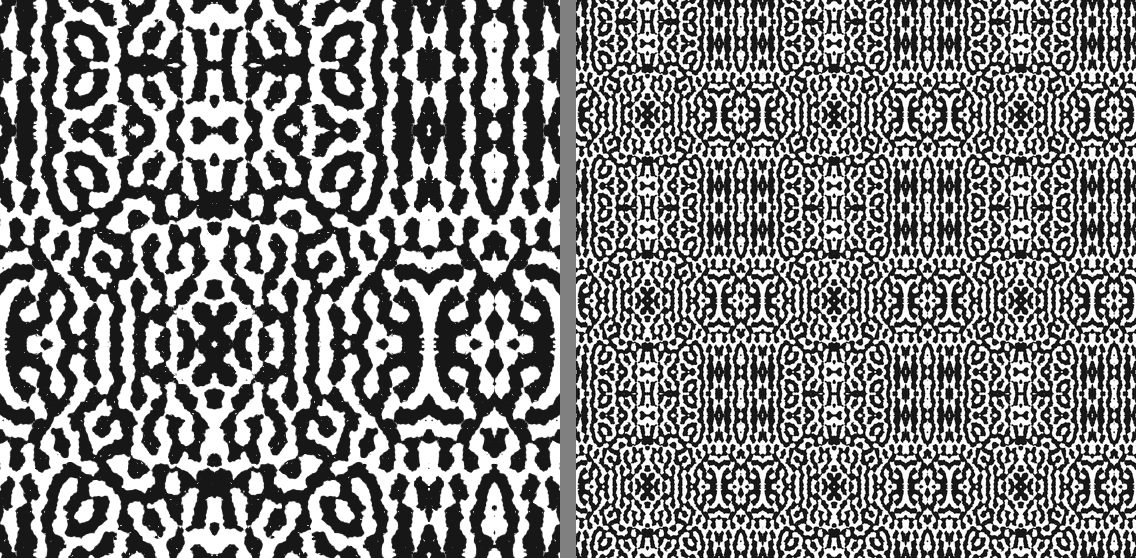
Left: one tile. Right: repeated 3 by 3.
Write a WebGL 2 fragment shader that draws this pattern.

```glsl
#version 300 es
precision highp float;

uniform vec2 u_resolution;
out vec4 outColor;

float hash(vec2 p) {
    vec3 q = fract(p.xyx * vec3(0.1031, 0.1030, 0.0973));
    q += dot(q, q.yzx + 33.33);
    return fract((q.x + q.y) * q.z);
}

float cornerSlope(vec2 corner, vec2 offset) {
    float angle = 6.2832 * hash(corner);
    return dot(vec2(cos(angle), sin(angle)), offset);
}

float gradientNoise(vec2 p) {
    vec2 i = floor(p), f = fract(p);
    vec2 s = f * f * f * (f * (f * 6.0 - 15.0) + 10.0);
    float low = mix(cornerSlope(i, f), cornerSlope(i + vec2(1, 0), f - vec2(1, 0)), s.x);
    float high = mix(cornerSlope(i + vec2(0, 1), f - vec2(0, 1)), cornerSlope(i + 1.0, f - 1.0), s.x);
    return mix(low, high, s.y);
}

vec2 noisePair(vec2 p) {
    return vec2(gradientNoise(p), gradientNoise(p + 71.3));
}

// Mirror axes at 0, 0.383, 0.766 and 0.883; both ends meet at zero
float mirrorFold(float t) {
    return t < 0.766 ? 0.383 - abs(t - 0.383) : 0.117 - abs(t - 0.883);
}

float bump(vec2 offset, vec2 size) {
    vec2 d = offset / size;
    return exp(-dot(d, d));
}

// Waves of nearly equal length, a little stronger across, form branching strokes
float labyrinth(vec2 p) {
    float sum = 0.0;
    for (int i = 0; i < 24; i++) {
        float n = float(i);
        float angle = 3.1416 * (n + 0.5) / 24.0;
        vec2 way = vec2(cos(angle), sin(angle));
        float wave = mix(138.0, 166.0, hash(vec2(n, 5.0)));
        float strength = mix(0.8, 1.2, way.x * way.x);
        sum += strength * cos(wave * dot(way * vec2(1.0, 0.86), p) + 6.2832 * hash(vec2(n, 19.0)));
    }
    return sum / 3.5;
}

// Motifs where the mirror axes cross, and a row of upright bars
float crossings(vec2 p) {
    vec2 right = p - vec2(0.383, 0.0);
    vec2 top = p - vec2(0.0, 0.383);
    vec2 far = p - 0.383;
    float diamond = 6.0 * bump(p, vec2(0.013)) - 3.0 * bump(p, vec2(0.027));
    float slit = 3.0 * bump(right, vec2(0.032, 0.03)) - 6.0 * bump(right, vec2(0.024, 0.01));
    float pair = 3.0 * bump(top, vec2(0.01, 0.06))
               - 4.0 * bump(top - vec2(0.02, 0.0), vec2(0.011, 0.028));
    float block = 6.5 * bump(far, vec2(0.008, 0.02)) - 4.5 * bump(far, vec2(0.024, 0.048));
    float bars = -1.2 * cos(6.2832 * (far.x + 0.056) / 0.0405)
               * smoothstep(0.015, 0.03, -far.x) * bump(vec2(0.0, far.y), vec2(0.036));
    return diamond + slit + pair + block + bars;
}

// Shell around the diamond, then an eyed mask and three spots above the slit
float ornaments(vec2 p) {
    float shell = 3.0 * bump(p - vec2(0.02, 0.05), vec2(0.013, 0.024))
                - 3.0 * bump(p - vec2(0.043, 0.035), vec2(0.012, 0.045))
                - 2.5 * bump(p - vec2(0.0, 0.06), vec2(0.006, 0.035));
    vec2 m = p - vec2(0.383, 0.104);
    float mask = 6.0 * bump(m, vec2(0.016, 0.008)) - 3.5 * bump(m - vec2(0.0, 0.022), vec2(0.025, 0.026));
    vec2 row = p - vec2(0.383, 0.176);
    vec2 spot = vec2(mod(row.x + 0.0185, 0.037) - 0.0185, row.y);
    float spots = bump(row, vec2(0.055, 0.018)) * (3.0 - 7.0 * bump(spot, vec2(0.012, 0.009)));
    return shell + mask + spots;
}

// Small pale chips, one at most in each grid cell
float flecks(vec2 p, float pixel) {
    vec2 g = p * 80.0, id = floor(g);
    vec2 jitter = 0.5 * vec2(hash(id + 3.7), hash(id + 9.1)) - 0.25;
    vec2 d = fract(g) - 0.5 - jitter;
    float angle = 3.1416 * hash(id + 15.3);
    float c = cos(angle), s = sin(angle);
    d = mat2(c, -s, s, c) * d * vec2(1.0, 2.1);
    float size = 0.015 + 0.18 * pow(hash(id + 27.9), 4.0);
    float blur = 40.0 * pixel;
    return step(0.45, hash(id + 41.2)) * (1.0 - smoothstep(size - blur, size + blur, length(d)));
}

void main() {
    vec2 uv = gl_FragCoord.xy / u_resolution;
    float pixel = 1.0 / min(u_resolution.x, u_resolution.y);
    vec2 p = vec2(mirrorFold(uv.x), mirrorFold(uv.y));

    // Ragged, knobbly outlines
    vec2 q = p + 0.008 * noisePair(p * 55.0) + 0.0036 * noisePair(p * 140.0);
    float field = labyrinth(q) + crossings(q) + ornaments(q);
    field += 0.45 * gradientNoise(p * 62.0 + 13.7) - 0.1;

    // Edge softened over about two pixels
    float edge = 0.85 * length(vec2(dFdx(field), dFdy(field))) + 0.001;
    float paper = smoothstep(-edge, edge, field);
    paper = max(paper, 0.75 * flecks(p, pixel));

    vec3 ink = vec3(0.09);
    outColor = vec4(mix(ink, vec3(1.0), paper), 1.0);
}
```
